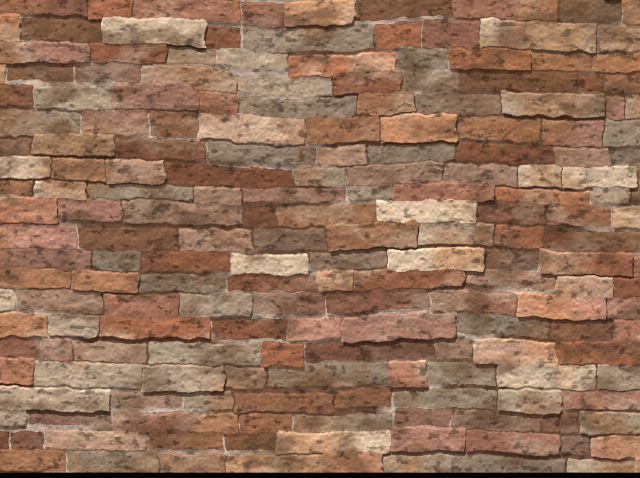
A Shadertoy shader for this texture:

```glsl
// Weathered wall of rough, uneven bricks in irregular courses, lit from above.
// Jittered boxes are stacked by how far they stand out; noise roughens their
// edges and faces, and a second lookup higher up casts shadows under ledges.

const float COURSES = 21.0;
const float BRICK_WIDTH = 0.165;
const vec3 BUFF = vec3(0.79, 0.69, 0.58);
const vec3 ORANGE = vec3(0.68, 0.46, 0.30);
const vec3 STAIN = vec3(0.40, 0.29, 0.21);
const vec3 SHADOW = vec3(0.17, 0.10, 0.06);
const vec3 BASE_STRIP = vec3(0.012, 0.010, 0.007);
const vec3 CLAY[7] = vec3[7](
    vec3(0.70, 0.51, 0.43),   // pink
    vec3(0.68, 0.48, 0.35),   // orange
    vec3(0.62, 0.40, 0.29),   // red
    vec3(0.79, 0.69, 0.58),   // buff
    vec3(0.67, 0.58, 0.49),   // grey tan
    vec3(0.71, 0.56, 0.46),   // sand
    vec3(0.64, 0.44, 0.35));  // dusky rose

float hash(vec2 p) {
    return fract(sin(dot(p, vec2(127.1, 311.7))) * 43758.5);
}

float noise(vec2 p) {
    vec2 i = floor(p), f = fract(p);
    f = f * f * (3.0 - 2.0 * f);
    return mix(mix(hash(i), hash(i + vec2(1, 0)), f.x),
               mix(hash(i + vec2(0, 1)), hash(i + vec2(1, 1)), f.x), f.y);
}

// Octaves are turned against each other to hide the lattice
float fbm(vec2 p) {
    float sum = 0.0, amp = 0.53;
    for (int i = 0; i < 4; i++) {
        sum += amp * noise(p);
        p = mat2(1.64, 1.24, -1.24, 1.64) * p + 17.3;
        amp *= 0.5;
    }
    return sum;
}

float roundBox(vec2 p, vec2 halfSize, float radius) {
    vec2 q = abs(p) - halfSize + radius;
    return length(max(q, 0.0)) + min(max(q.x, q.y), 0.0) - radius;
}

// Jittered lower edge of a course, and left edge of a brick in a course
float courseEdge(float row) {
    return (row + 0.4 * (hash(vec2(row, 7.0)) - 0.5)) / COURSES;
}

float brickEdge(float col, float row) {
    return (col + 0.8 * (hash(vec2(col, row)) - 0.5) + hash(vec2(row, 3.0))) * BRICK_WIDTH;
}

// Sagging courses and chipped outlines
vec2 roughen(vec2 p) {
    vec2 chips = vec2(fbm(p * 38.0), fbm(p * 38.0 + 50.0)) - 0.5;
    float sag = noise(p * vec2(3.2, 2.5)) - 0.5;
    return p + 0.013 * chips + vec2(0.0, 0.030 * sag);
}

// Topmost brick at p: x = height, y = random tone, z = coverage
vec3 wall(vec2 p) {
    p = roughen(p);
    vec3 top = vec3(0.16, 0.0, 0.0);
    float baseRow = floor(p.y * COURSES);
    for (float j = -1.0; j <= 1.0; j++) {
        float row = baseRow + j;
        float low = courseEdge(row), high = courseEdge(row + 1.0);
        float baseCol = floor(p.x / BRICK_WIDTH - hash(vec2(row, 3.0)));
        for (float i = -1.0; i <= 1.0; i++) {
            float col = baseCol + i;
            float left = brickEdge(col, row), right = brickEdge(col + 1.0, row);
            vec2 id = vec2(col, row) + 31.0;
            float proud = pow(hash(id + 9.0), 1.6);
            vec2 center = 0.5 * vec2(left + right, low + high);
            center.y += 0.010 * (hash(id + 5.0) - 0.5);
            vec2 halfSize = 0.5 * vec2(right - left, high - low);
            halfSize += mix(-0.0025, 0.0045, proud) * vec2(0.6, 1.0);
            float cover = smoothstep(0.001, -0.005, roundBox(p - center, halfSize, 0.005));
            float height = mix(0.16, 0.30 + 0.70 * proud, cover);
            if (cover > 0.0 && height > top.x) top = vec3(height, hash(id), cover);
        }
    }
    return top;
}

float grain(vec2 p) {
    return fbm(p * vec2(38.0, 62.0)) + 0.30 * noise(p * 170.0);
}

vec3 brickColor(vec2 p, float tone) {
    vec3 color = CLAY[int(tone * 6.99)];
    color = mix(color, BUFF, 0.50 * smoothstep(0.52, 0.72, fbm(p * vec2(9.0, 14.0))));
    color = mix(color, ORANGE, 0.55 * smoothstep(0.50, 0.70, fbm(p * 6.0 + 40.0)));
    return color * (0.85 + 0.24 * fract(tone * 53.0));
}

void mainImage(out vec4 fragColor, in vec2 fragCoord) {
    vec2 p = fragCoord / iResolution.y;
    vec3 brick = wall(p);

    // Clay faces, dimmer where set back, over patchy pale mortar
    float pale = smoothstep(0.48, 0.68, noise(p * vec2(8.0, 12.0) + 80.0));
    vec3 mortar = mix(vec3(0.44, 0.32, 0.24), vec3(0.76, 0.68, 0.61), pale);
    vec3 clay = brickColor(p, brick.y) * mix(0.84, 1.04, smoothstep(0.25, 0.75, brick.x));
    vec3 color = mix(mortar, clay, smoothstep(0.1, 0.6, brick.z));

    // Stains, speckle and pits
    float surface = grain(p);
    float stain = smoothstep(0.50, 0.74, fbm(p * vec2(15.0, 26.0) + 11.0));
    color = mix(color, STAIN, 0.55 * stain);
    color *= 0.83 + 0.24 * surface;
    color *= 1.0 - 0.32 * smoothstep(0.58, 0.78, fbm(p * vec2(60.0, 95.0) + 5.0));

    // Relief lit from above, then shadows below the ledges
    vec2 up = vec2(-0.001, 0.0045);
    float slope = brick.x - wall(p + up).x;
    float bump = surface - grain(p + up);
    color *= clamp(1.0 + 0.40 * slope + 0.40 * bump, 0.5, 1.28);
    float ledge = wall(p + vec2(-0.003, 0.010)).x - brick.x;
    color = mix(color, SHADOW, 0.66 * smoothstep(0.12, 0.66, ledge));

    // Dark strip along the foot of the wall
    float edge = 1.0 / iResolution.y;
    color = mix(BASE_STRIP, color, smoothstep(0.011 - edge, 0.011 + edge, p.y));
    fragColor = vec4(clamp(color, 0.0, 1.0), 1.0);
}
```
